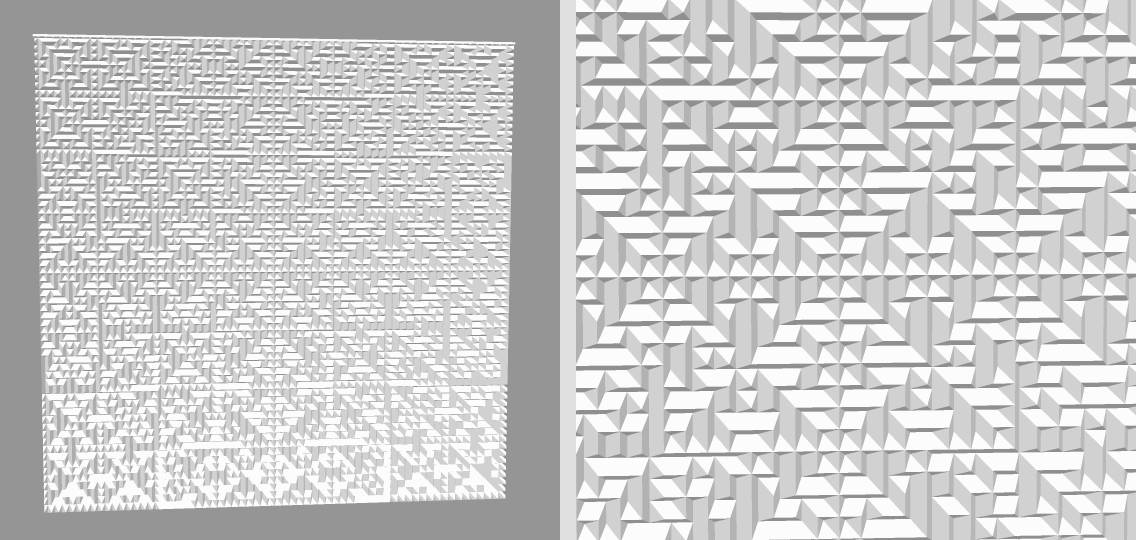
Left, the full canvas; right, a detail of the centre.
A Shadertoy shader for this pattern:

```glsl
const int HALF_CELLS = 128;       // 64 ridge periods, two slopes each
const int MARCH_STEPS = 16;
const int REFINE_STEPS = 4;
const int SAMPLES = 3;
const float BACKDROP = 0.585;
const float RIM_TONE = 0.98;
const float RIM_WIDTH = 0.005;

struct Surface {
    float height;
    bool slopesAlongX;
};

// Ridge profile: 0 in the valleys (even), 1 on the ridges (odd)
vec2 foldedProfile(vec2 p) {
    return 1.0 - abs(mod(p, 2.0) - 1.0);
}

int grayCode(int n) {
    return n ^ (n >> 1);
}

// Walsh parity, mirrored about the panel centre and about every block of eight
bool crossingBit(int ridge, int valley, int centre) {
    int ridgeIndex = abs(ridge - centre) >> 1;
    int valleyIndex = abs(valley - centre) >> 1;
    int localFold = abs(((valleyIndex + 4) & 7) - 4);
    int block = grayCode((valleyIndex + 4) >> 3);
    int bits = grayCode(ridgeIndex) & (localFold | (block << 3));
    bits ^= bits >> 4;
    bits ^= bits >> 2;
    bits ^= bits >> 1;
    return (bits & 1) == 1;
}

// Mitred relief: at each saddle either the ridge or the valley runs through
Surface relief(vec2 p, int centre) {
    ivec2 cell = ivec2(floor(p));
    ivec2 ridge = cell | 1;
    ivec2 valley = ((cell + 1) >> 1) << 1;
    vec2 profile = foldedProfile(p);
    bool ridgeRuns = crossingBit(ridge.x, valley.y, centre);
    bool valleyRuns = !crossingBit(ridge.y, valley.x, centre);
    bool alongX = ridgeRuns;
    if (ridgeRuns != valleyRuns) {
        alongX = ridgeRuns ? profile.x > profile.y : profile.x < profile.y;
    }
    return Surface(alongX ? profile.x : profile.y, alongX);
}

// Canvas position to panel coordinates, 0 to 1 inside the tilted outline
vec2 panelCoords(vec2 uv) {
    vec2 along = (uv - vec2(0.07, 0.06)) / vec2(0.84, 0.87);
    vec2 low = vec2(mix(0.079, 0.061, along.y), mix(0.050, 0.077, along.x));
    vec2 high = vec2(mix(0.902, 0.918, along.y), mix(0.937, 0.922, along.x));
    return (uv - low) / (high - low);
}

bool insidePanel(vec2 p, float size) {
    return all(greaterThanEqual(p, vec2(0.0))) && all(lessThan(p, vec2(size)));
}

bool isBelowSurface(vec2 p, float level, float size, int centre) {
    return insidePanel(p, size) && relief(p, centre).height >= level;
}

// Flat tone of each of the four slope directions
float faceTone(vec2 p, bool alongX, float across) {
    vec2 rising = 1.0 - step(1.0, mod(p, 2.0));
    float sideTone = mix(0.82, mix(0.67, 0.75, across), rising.x);
    float levelTone = mix(0.56, 0.99, rising.y);
    return alongX ? sideTone : levelTone;
}

// March down an oblique view ray through the relief
float shade(vec2 uv, int halfCells) {
    vec2 panel = panelCoords(uv);
    float size = float(halfCells);
    int centre = halfCells / 2;
    if (any(greaterThan(abs(panel - 0.5), vec2(0.515)))) return BACKDROP;
    if (panel.y > 1.0) return BACKDROP;
    if (panel.y > 1.0 - RIM_WIDTH && abs(panel.x - 0.5) < 0.503) return RIM_TONE;

    vec2 start = panel * size;
    vec2 lean = vec2(mix(0.06, -1.04, panel.x), mix(1.08, -0.06, panel.y));
    float stepSize = 1.0 / float(MARCH_STEPS);
    float level = 1.0;
    for (int i = 0; i < MARCH_STEPS; i++) {
        if (isBelowSurface(start - level * lean, level, size, centre)) break;
        level -= stepSize;
    }
    level = max(level, 0.0);

    // Bisect between the last clear level and the hit
    float clearLevel = min(level + stepSize, 1.0);
    for (int i = 0; i < REFINE_STEPS; i++) {
        float middle = 0.5 * (level + clearLevel);
        if (isBelowSurface(start - middle * lean, middle, size, centre)) level = middle;
        else clearLevel = middle;
    }

    vec2 hit = start - level * lean;
    if (!insidePanel(hit, size)) return BACKDROP;
    return faceTone(hit, relief(hit, centre).slopesAlongX, panel.x);
}

void mainImage(out vec4 fragColor, in vec2 fragCoord) {
    // Average a sub-pixel grid for smooth edges
    float tone = 0.0;
    for (int i = 0; i < SAMPLES * SAMPLES; i++) {
        vec2 offset = (vec2(i % SAMPLES, i / SAMPLES) + 0.5) / float(SAMPLES) - 0.5;
        tone += shade((fragCoord + offset) / iResolution.xy, HALF_CELLS);
    }
    fragColor = vec4(vec3(tone / float(SAMPLES * SAMPLES)), 1.0);
}
```
